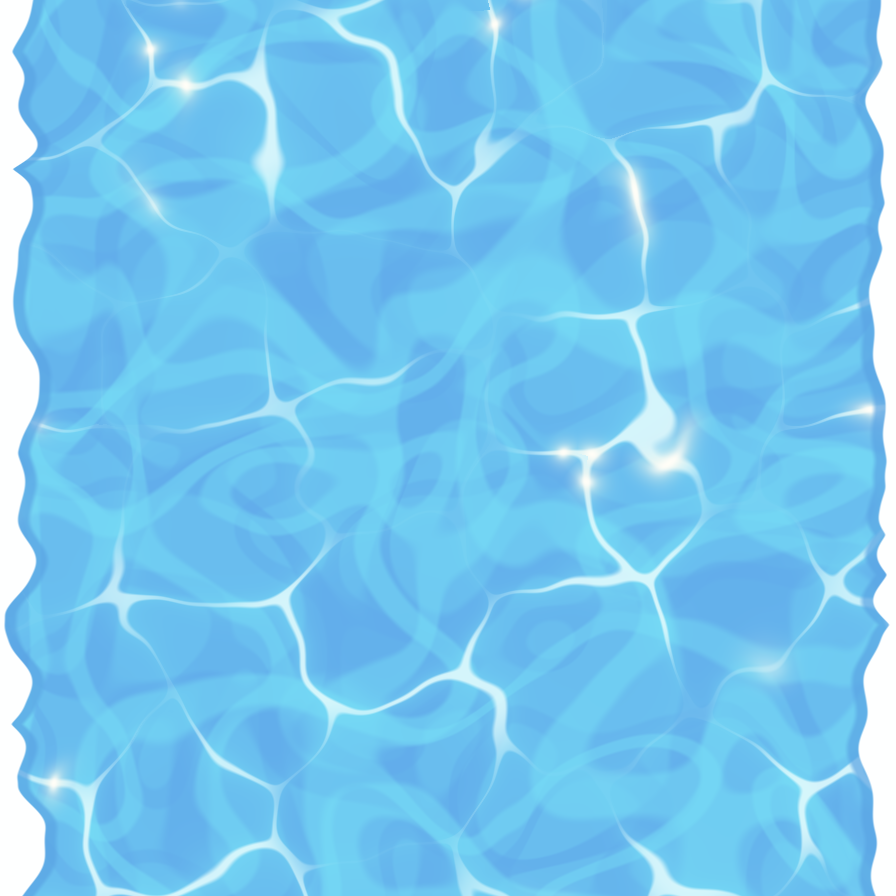
Write a three.js fragment shader that draws this texture.

```glsl
varying vec2 vUv;

const vec3 BASE_BLUE = vec3(0.410, 0.742, 0.935);
const vec3 DEEP_BLUE = vec3(0.375, 0.660, 0.915);
const vec3 PALE_CYAN = vec3(0.470, 0.880, 0.965);
const vec3 RIM_BLUE = vec3(0.350, 0.640, 0.890);
const vec3 LINE_WHITE = vec3(0.900, 0.985, 0.990);
const vec3 SPARK_WARM = vec3(0.980, 0.960, 0.910);
const vec3 SPARK_CORE = vec3(1.000, 0.995, 0.970);
const vec3 MARGIN_WHITE = vec3(0.995, 1.000, 1.000);

const float CELL_COUNT = 5.8;     // light cells across the canvas
const float CELL_JITTER = 0.85;
const float CELL_WARP = 0.34;
const float JOINT_BLEND = 27.0;   // lower gives thicker joints
const float RIBBON_SCALE = 5.0;
const float RIBBON_WARP = 0.09;
const float RIBBON_SOFTNESS = 0.04;
const float EDGE_INSET = 0.011;
const float EDGE_DEPTH = 0.068;
const float EDGE_WAVES = 14.0;
const float RIM_WIDTH = 0.014;

vec2 hash2(vec2 p) {
  p = vec2(dot(p, vec2(127.1, 311.7)), dot(p, vec2(269.5, 183.3)));
  return fract(sin(p) * 43758.55);
}

float gradientDot(vec2 cell, vec2 offset) {
  float angle = 6.28318 * hash2(cell).x;
  return dot(vec2(cos(angle), sin(angle)), offset);
}

float gradientNoise(vec2 p) {
  vec2 i = floor(p);
  vec2 f = p - i;
  vec2 u = f * f * f * (f * (f * 6.0 - 15.0) + 10.0);
  vec2 e = vec2(1.0, 0.0);
  float low = mix(gradientDot(i, f), gradientDot(i + e, f - e), u.x);
  float high = mix(gradientDot(i + e.yx, f - e.yx), gradientDot(i + 1.0, f - 1.0), u.x);
  return mix(low, high, u.y);
}

vec2 noisePair(vec2 p) {
  return vec2(gradientNoise(p + 3.7), gradientNoise(p + vec2(41.3, 17.9)));
}

vec2 cellPoint(vec2 cell) {
  return cell + 0.5 + CELL_JITTER * (hash2(cell + 23.0) - 0.5);
}

// Rounded distance to the cell border, and distance and strength of a spark
// sitting halfway between two crowded cell points
float cellBorder(vec2 p, out float sparkDist, out float sparkPower) {
  vec2 home = floor(p);
  vec2 nearest = vec2(0.0);
  float best = 9.0;
  for (int y = -1; y <= 1; y++)
  for (int x = -1; x <= 1; x++) {
    vec2 r = cellPoint(home + vec2(x, y)) - p;
    if (dot(r, r) < best) { best = dot(r, r); nearest = r; }
  }
  float sum = 0.0;
  sparkDist = 9.0;
  sparkPower = 0.0;
  for (int y = -2; y <= 2; y++)
  for (int x = -2; x <= 2; x++) {
    vec2 r = cellPoint(home + vec2(x, y)) - p;
    vec2 gap = r - nearest;
    float separation = length(gap);
    if (separation > 0.001) {
      vec2 middle = 0.5 * (r + nearest);
      sum += exp(-JOINT_BLEND * dot(middle, gap / separation));
      float power = 1.0 - smoothstep(0.68, 0.8, separation);
      if (power > 0.0 && length(middle) < sparkDist) {
        sparkDist = length(middle);
        sparkPower = power;
      }
    }
  }
  return -log(max(sum, 1e-6)) / JOINT_BLEND;
}

// Curved band of uneven width along a noise contour
float ribbon(vec2 p, float width) {
  return 1.0 - smoothstep(width, width + RIBBON_SOFTNESS, abs(gradientNoise(p)));
}

// Scalloped shore with pointed tips and round bays
float shore(float y, float seed) {
  float n = gradientNoise(vec2(y * EDGE_WAVES, seed));
  float drift = gradientNoise(vec2(y * 5.0, seed + 9.4));
  return EDGE_INSET + EDGE_DEPTH * sqrt(n * n + 0.0003) + 0.018 * drift;
}

void main() {
  vec2 uv = vUv;

  // Overlapping translucent ribbons
  vec2 flow = uv + RIBBON_WARP * noisePair(uv * 4.5);
  vec3 color = mix(BASE_BLUE, DEEP_BLUE, 0.6 * ribbon(flow * RIBBON_SCALE + 7.3, 0.06));
  color = mix(color, DEEP_BLUE, 0.4 * ribbon(flow.yx * RIBBON_SCALE * 1.5 + 31.6, 0.05));
  color = mix(color, PALE_CYAN, 0.45 * ribbon(flow * RIBBON_SCALE * 0.9 + 53.1, 0.06));
  color = mix(color, PALE_CYAN, 0.4 * ribbon(flow.yx * RIBBON_SCALE * 1.2 + 78.4, 0.05));

  // Web of thin bright lines that swells and fades away
  vec2 p = uv * CELL_COUNT;
  p += CELL_WARP * noisePair(p * 1.2) + 0.1 * noisePair(p * 2.7 + 11.0);
  float sparkDist;
  float sparkPower;
  float border = cellBorder(p, sparkDist, sparkPower);
  float nearSpark = sparkPower * exp(-sparkDist * sparkDist * 9.0);
  float strength = smoothstep(-0.16, 0.3, gradientNoise(uv * 4.7 + 15.2));
  strength = max(strength, nearSpark);
  float lineWidth = mix(0.012, 0.036, strength);
  float line = 1.0 - smoothstep(lineWidth * 0.2, lineWidth, border);
  float halo = exp(-max(border, 0.0) * 13.0);
  color = mix(color, PALE_CYAN, halo * mix(0.15, 0.5, strength));
  color = mix(color, LINE_WHITE, line * mix(0.03, 0.85, strength));

  // Warm sparks on the lines
  float glow = 0.5 * sparkPower * exp(-pow(sparkDist / 0.12, 2.0));
  float core = sparkPower * exp(-pow(sparkDist / 0.05, 2.0));
  color = mix(color, SPARK_WARM, glow);
  color = mix(color, SPARK_CORE, core);

  // Dark rim and white margins at both sides
  float inside = min(uv.x - shore(uv.y, 2.4), 1.0 - uv.x - shore(uv.y, 6.6));
  float rim = 1.0 - smoothstep(RIM_WIDTH * 0.65, RIM_WIDTH * 1.2, inside);
  color = mix(color, RIM_BLUE, 0.7 * rim);
  color = mix(MARGIN_WHITE, color, smoothstep(-0.0015, 0.0015, inside));

  gl_FragColor = vec4(color, 1.0);
}
```
